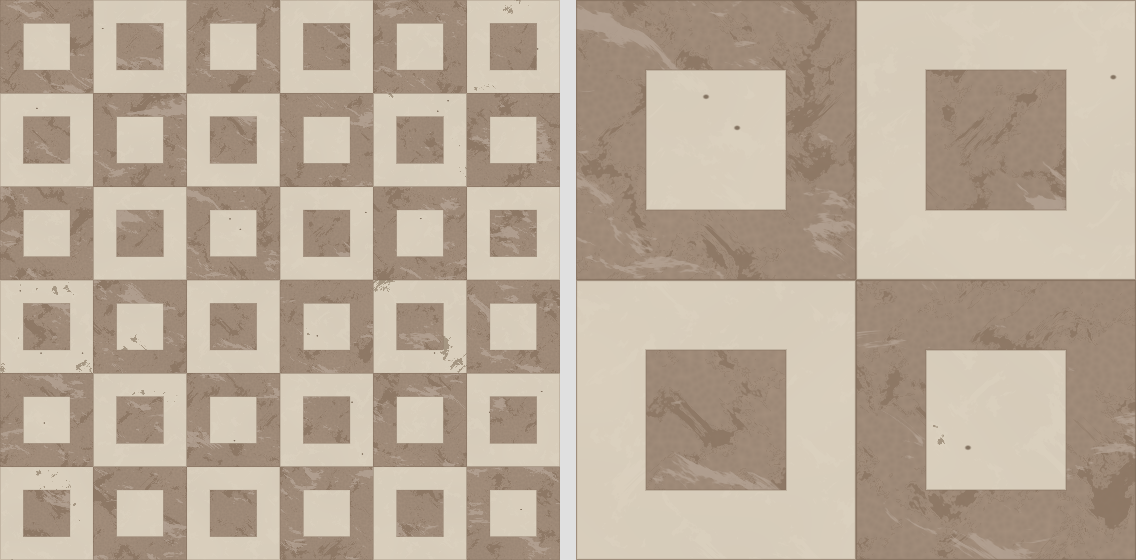
Left: the whole. Right: its middle third, enlarged.
Give the GLSL for this pattern, as a Shadertoy shader.

```glsl
// Six by six checker of stone tiles, each holding a half-size square of the
// opposite stone. Layered cellular noise, shifted per tile, gives the brown
// stone its blotches, veins and pale streaks, and the cream its flaked wear.

vec2 hash2(vec2 p) {
    vec3 h = fract(p.xyx * vec3(0.1031, 0.1030, 0.0973));
    h += dot(h, h.yzx + 33.33);
    return fract((h.xx + h.yz) * h.zy);
}

// Distance to the nearest scattered point
float cellular(vec2 p) {
    vec2 cell = floor(p), f = fract(p);
    float nearest = 4.0;
    for (int y = -1; y <= 1; y++)
    for (int x = -1; x <= 1; x++) {
        vec2 o = vec2(x, y);
        vec2 r = o + hash2(cell + o) - f;
        nearest = min(nearest, dot(r, r));
    }
    return sqrt(nearest);
}

// Rough mineral texture, averaging near 0.46
float mineral(vec2 p) {
    float sum = 0.0, weight = 0.0, amp = 1.0;
    p += 0.22 * sin(p.yx * 2.3 + 1.0) + 0.1 * sin(p.yx * 5.7);
    for (int i = 0; i < 5; i++) {
        sum += amp * cellular(p);
        weight += amp;
        amp *= 0.68;
        p = mat2(1.64, 1.26, -1.26, 1.64) * p + 7.3;
    }
    return sum / weight;
}

// Broad drifting value from -1 to 1
float drift(vec2 p) {
    return 0.5 * sin(p.x * 3.1 + 1.7 * sin(p.y * 2.3))
         + 0.5 * sin(p.y * 4.3 + 1.4 * sin(p.x * 2.7 + 1.0));
}

vec3 brownStone(vec2 p) {
    float blotch = mineral(p * 4.0);
    float broad = drift(p * 1.4);
    float grain = cellular(p * 38.0) - 0.46;
    vec3 col = vec3(0.62, 0.54, 0.47) * (1.0 + 0.05 * grain + 0.012 * broad);

    // Dark blotches and fine veins
    float dark = smoothstep(0.53, 0.57, blotch - 0.03 * broad);
    float vein = 1.0 - smoothstep(0.004, 0.014, abs(blotch - 0.49 + 0.02 * broad));
    col = mix(col, vec3(0.54, 0.455, 0.38), max(0.8 * dark, 0.35 * vein));

    // Pale slanted streaks gathered in clouds
    vec2 s = mat2(0.96, 0.28, -0.28, 0.96) * p;
    float streak = mineral(s * vec2(2.6, 6.0) + 19.0) + 0.13 * drift(s * vec2(1.2, 2.0) + 5.0);
    float pale = smoothstep(0.56, 0.64, streak);
    return mix(col, vec3(0.72, 0.655, 0.6), 0.68 * pale);
}

vec3 creamStone(vec2 p, float wearSeed) {
    float chip = mineral(p * 6.0 + 31.0);
    float broad = drift(p * 1.7 + 3.0);
    vec3 col = vec3(0.845, 0.803, 0.733) * (1.0 + 0.008 * broad);
    col = mix(col, vec3(0.865, 0.825, 0.755), 0.5 * smoothstep(0.52, 0.58, chip));

    // Flakes, dense on a few tiles only
    float amount = smoothstep(0.62, 1.0, wearSeed) * smoothstep(-0.2, 0.8, broad);
    float level = mix(0.82, 0.47, amount);
    float flake = smoothstep(level, level + 0.04, chip);
    col = mix(col, vec3(0.61, 0.55, 0.47), 0.85 * flake);

    // Rare small pores
    float pore = step(0.985, hash2(floor(p * 9.0)).x);
    vec2 r = fract(p * 9.0) - 0.5;
    pore *= 1.0 - smoothstep(0.04, 0.13, length(r * vec2(1.0, 1.3)));
    return mix(col, vec3(0.43, 0.36, 0.29), 0.8 * pore);
}

void mainImage(out vec4 fragColor, in vec2 fragCoord) {
    vec2 q = 6.0 * fragCoord / iResolution.xy;
    float pixel = 6.0 / min(iResolution.x, iResolution.y);
    vec2 tile = floor(q);
    vec2 a = abs(fract(q) - 0.5);
    float box = max(a.x, a.y);

    // Inset square swaps the stone of its frame
    float inside = clamp(0.5 + (0.25 - box) / pixel, 0.0, 1.0);
    float brownFrame = mod(tile.x + tile.y, 2.0);
    float brown = mix(brownFrame, 1.0 - brownFrame, inside);

    vec2 seed = hash2(tile + 11.0);
    vec2 p = q + floor(seed * 40.0) * 1.37;
    vec3 col = mix(creamStone(p, seed.y), brownStone(p), brown);

    // Hairline joints around tiles and insets
    float joint = clamp(0.5 + (0.004 - (0.5 - box)) / pixel, 0.0, 1.0);
    float rim = clamp(0.5 + (0.002 - abs(box - 0.25)) / pixel, 0.0, 1.0);
    col = mix(col, vec3(0.5, 0.42, 0.35), max(0.65 * joint, 0.5 * rim));
    fragColor = vec4(col, 1.0);
}
```
